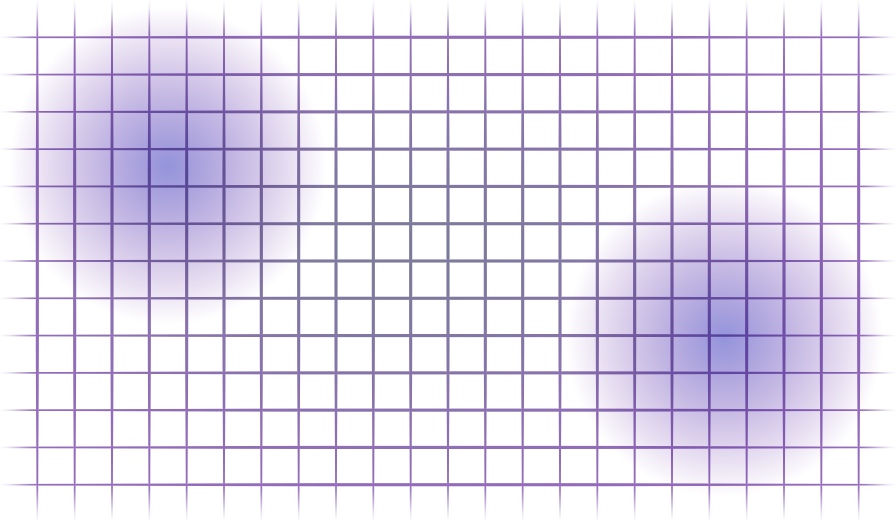
This background is drawn by a WebGL 1 fragment shader. Its source:

```glsl
precision highp float;
// A white sheet ruled with a 24 by 14 grid of slate-to-violet lines that
// taper and fade at their ends, tinted by two soft round lavender glows.
// Everything is measured in grid cells, so it scales with the canvas.

uniform vec2 u_resolution;

const vec2 CELLS = vec2(24.0, 14.0);
const vec3 SLATE = vec3(0.49, 0.48, 0.61);
const vec3 VIOLET = vec3(0.58, 0.42, 0.74);
const vec3 GLOW_CORE = vec3(0.58, 0.58, 0.86);
const vec3 GLOW_RIM = vec3(0.60, 0.42, 0.74);
const float GLOW_RADIUS = 4.25;

// Coverage of the parallel lines crossing "across" and running along "along".
float gridLines(float across, float acrossCount, float along, float alongCount, float pixel) {
  float index = floor(across + 0.5);
  float inside = step(0.5, index) * step(index, acrossCount - 0.5);
  float endDistance = min(along, alongCount - along);
  float halfWidth = mix(0.022, 0.042, smoothstep(0.0, 0.38, endDistance / alongCount));
  float coverage = clamp((halfWidth - abs(across - index)) / pixel + 0.5, 0.0, 1.0);
  return coverage * inside * smoothstep(-0.1, 1.1, endDistance);
}

// Multiplying tint of a round glow: bluish core, violet rim, white outside.
vec3 glowTint(vec2 p, vec2 center) {
  float r = clamp(length(p - center) / GLOW_RADIUS, 0.0, 1.0);
  return mix(vec3(1.0), mix(GLOW_CORE, GLOW_RIM, r), 1.0 - r);
}

void main() {
  vec2 uv = gl_FragCoord.xy / u_resolution;
  vec2 p = uv * CELLS;
  vec2 pixel = CELLS / u_resolution;

  // Ruled grid, turning violet away from the middle
  float vertical = gridLines(p.x, CELLS.x, p.y, CELLS.y, pixel.x);
  float horizontal = gridLines(p.y, CELLS.y, p.x, CELLS.x, pixel.y);
  float ink = max(vertical, horizontal);
  float spread = length(uv - vec2(0.45, 0.52));
  vec3 lineColor = mix(SLATE, VIOLET, smoothstep(0.0, 0.55, spread));
  vec3 color = mix(vec3(1.0), lineColor, ink);

  // Glows at upper left and lower right
  color *= glowTint(p, vec2(4.5, 9.55));
  color *= glowTint(p, vec2(19.4, 4.93));

  gl_FragColor = vec4(color, 1.0);
}
```
